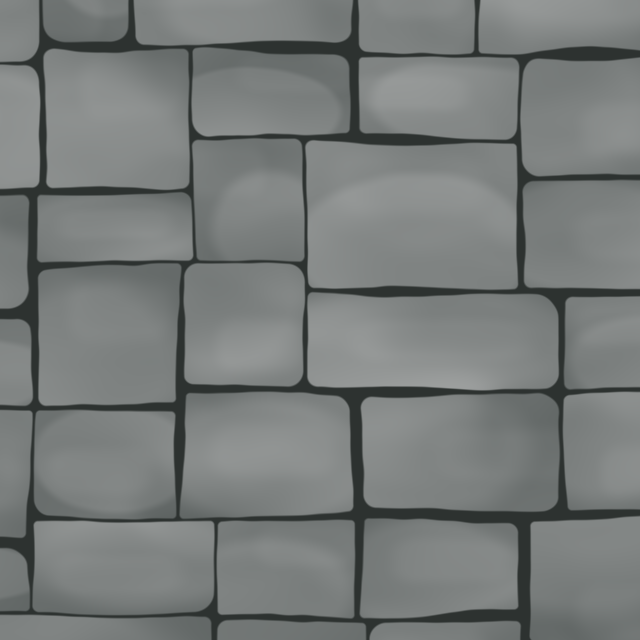
This texture is drawn by a WebGL 2 fragment shader. Its source:

```glsl
#version 300 es
precision highp float;
// Painted wall of grey stone blocks parted by dark, hand-inked joints.
// A jittered lattice with alternating through-lines gives one rectangle per
// cell; each becomes a rounded box filled with soft, brushed shading.
uniform vec2 u_resolution;
out vec4 outColor;

#define GRID vec2(3.7, 5.4)          // stones across and up the canvas
#define JITTER 0.29                  // lattice offset, below 0.5
#define WOBBLE 0.012                 // bend of the joints
#define JOINT_MIN 0.0025             // half width of the thinnest joint
#define JOINT_VARY 0.0075            // extra half width of thick joints
#define CORNER_MAX 0.036             // largest corner radius
#define EDGE 0.0019                  // softness of the ink edge
#define SEED 17.0
#define INK vec3(0.178, 0.198, 0.190)
#define STONE_DARK vec3(0.355, 0.377, 0.372)
#define STONE_LIGHT vec3(0.615, 0.625, 0.622)

float hash(vec2 p) {
    return fract(sin(dot(p + SEED, vec2(127.1, 311.7))) * 43758.5453);
}

float noise(vec2 p) {
    vec2 i = floor(p), f = fract(p);
    f = f * f * (3.0 - 2.0 * f);
    return mix(mix(hash(i), hash(i + vec2(1, 0)), f.x),
               mix(hash(i + vec2(0, 1)), hash(i + vec2(1, 1)), f.x), f.y);
}

// Lattice point moved at random, in grid units
vec2 latticePoint(vec2 id) {
    return id + JITTER * (2.0 * vec2(hash(id), hash(id + 51.3)) - 1.0);
}

// Lower left (xy) and upper right (zw) of the stone in a cell
vec4 stoneRect(vec2 id) {
    vec2 a = latticePoint(id);
    vec2 b = latticePoint(id + vec2(1, 0));
    vec2 c = latticePoint(id + vec2(1, 1));
    vec2 d = latticePoint(id + vec2(0, 1));
    bool even = mod(id.x + id.y, 2.0) < 0.5;
    return even ? vec4(d.x, a.y, b.x, c.y) : vec4(a.x, b.y, c.x, d.y);
}

float roundedBox(vec2 p, vec2 halfSize, float radius) {
    vec2 q = abs(p) - halfSize + radius;
    return min(max(q.x, q.y), 0.0) + length(max(q, 0.0)) - radius;
}

// Brushed tone of a stone, 0 dark to 1 light; q runs from -1 to 1 across it
float stoneTone(vec2 id, vec2 q, vec2 p) {
    float tone = 0.57 + 0.24 * (hash(id + 3.1) - 0.5);

    // Slanted gradient
    float angle = 6.2832 * hash(id + 7.7);
    tone += 0.12 * dot(q, vec2(0.6 * cos(angle), sin(angle)));

    // Wide smears, mostly level
    vec2 smear = p * vec2(5.0, 9.0) + 40.0 * hash(id + 9.2);
    smear += 0.5 * noise(p * 11.0);
    tone += 0.40 * (noise(smear) - 0.5);
    tone += 0.10 * (noise(smear * vec2(1.6, 2.7) + 8.0) - 0.5);

    // Shadow beyond a curved brush edge in one corner
    vec2 centre = 1.1 * (vec2(hash(id + 12.4), hash(id + 15.8)) - 0.5);
    float bend = 0.25 * (noise(p * 8.0 + id) - 0.5);
    float reach = length((q - centre) * vec2(0.85, 1.0)) + bend;
    float softness = mix(0.12, 0.6, hash(id + 18.6));
    tone -= 0.23 * smoothstep(0.85, 0.85 + softness, reach);

    // Faint pale inner dab
    vec2 dab = q + centre * 0.9;
    tone += 0.10 * smoothstep(0.15, -0.15, roundedBox(dab, vec2(0.7, 0.4), 0.3));
    return clamp(tone, 0.0, 1.0);
}

void main() {
    vec2 uv = gl_FragCoord.xy / u_resolution.y;

    // Bend the joints as if drawn by hand
    vec2 p = uv + WOBBLE * (vec2(noise(uv * 5.0), noise(uv * 5.0 + 31.0)) - 0.5);
    p += 0.0022 * (vec2(noise(uv * 24.0), noise(uv * 24.0 + 63.0)) - 0.5);

    // Joint width swells and tapers along the line
    float swell = smoothstep(0.15, 0.9, noise(uv * 6.5 + 5.0));
    float joint = JOINT_MIN + JOINT_VARY * swell;
    joint += 0.0018 * (noise(uv * 38.0) - 0.5);

    // Nearest stone among the neighbouring cells
    vec2 cell = floor(p * GRID);
    float dist = 1e3;
    vec2 stoneId = cell, stonePos = vec2(0.0);
    for (int y = -1; y <= 1; y++) {
        for (int x = -1; x <= 1; x++) {
            vec2 id = cell + vec2(x, y);
            vec4 rect = stoneRect(id);
            vec2 halfSize = 0.5 * (rect.zw - rect.xy) / GRID;
            vec2 local = p - 0.5 * (rect.xy + rect.zw) / GRID;
            float pick = hash(id + 20.0 + 0.37 * sign(local));
            float radius = mix(0.006, CORNER_MAX, pick * pick);
            radius = min(radius, 0.6 * min(halfSize.x, halfSize.y));
            float inset = joint * mix(0.7, 1.3, hash(id + 27.5));
            float d = roundedBox(local, halfSize - inset, radius);
            if (d < dist) {
                dist = d;
                stoneId = id;
                stonePos = local / halfSize;
            }
        }
    }

    // Shade the stone and lay the ink around it
    vec3 stone = mix(STONE_DARK, STONE_LIGHT, stoneTone(stoneId, stonePos, uv));
    float blur = max(EDGE, 0.75 / u_resolution.y);
    outColor = vec4(mix(stone, INK, smoothstep(-blur, blur, dist)), 1.0);
}
```
